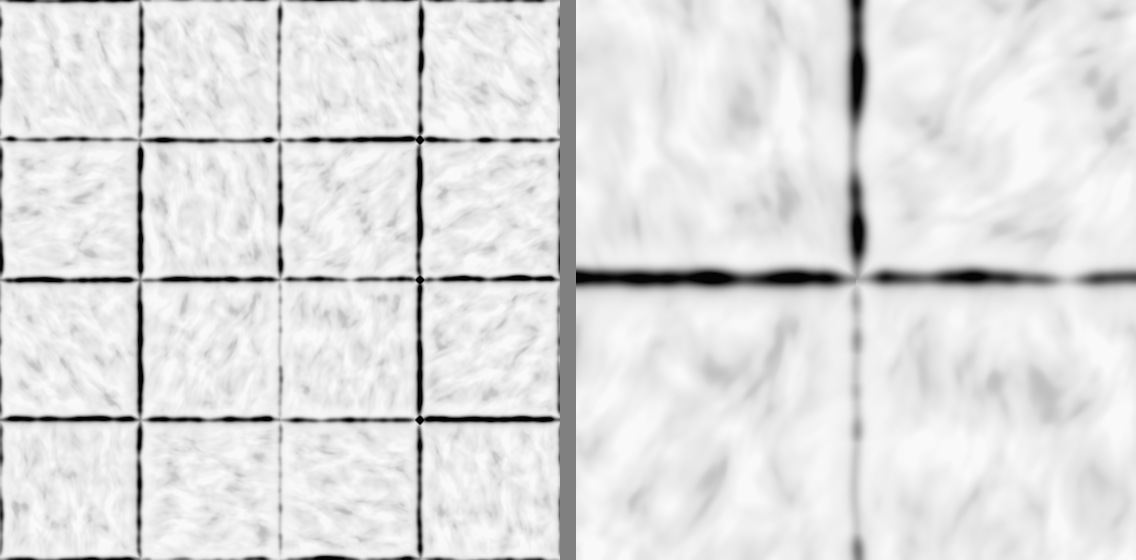
Left: the whole. Right: its middle third, enlarged.
A WebGL 1 fragment shader for this texture map:

```glsl
precision highp float;
// Four by four pale, hammered stone tiles with uneven dark joints, seamless.
uniform vec2 u_resolution;

float hash(vec2 p) {
    return fract(sin(dot(p, vec2(127.1, 311.7))) * 43758.5);
}

float corner(vec2 cell, vec2 offset, vec2 period) {
    float angle = 6.2832 * hash(mod(cell, period));
    return dot(vec2(cos(angle), sin(angle)), offset);
}

// Gradient noise that wraps after a whole number of cells
float gradientNoise(vec2 p, vec2 period) {
    vec2 i = floor(p), f = fract(p), e = vec2(1.0, 0.0);
    vec2 u = f * f * f * (f * (f * 6.0 - 15.0) + 10.0);
    float low = mix(corner(i, f, period), corner(i + e.xy, f - e.xy, period), u.x);
    float high = mix(corner(i + e.yx, f - e.yx, period), corner(i + 1.0, f - 1.0, period), u.x);
    return mix(low, high, u.y);
}

// Brushed grain, turned a different way on each tile
float stoneGrain(vec2 local, vec2 tile) {
    float angle = 3.1416 * hash(tile + 5.3);
    float c = cos(angle), s = sin(angle);
    vec2 q = mat2(c, s, -s, c) * local * vec2(5.5, 9.0) + tile * 17.3;
    q += 0.5 * vec2(gradientNoise(q * 0.6 + 9.4, vec2(128.0)),
                    gradientNoise(q * 0.6 + 31.7, vec2(128.0)));
    float sum = 0.0, gain = 1.0;
    for (int octave = 0; octave < 3; octave++) {
        sum += gain * gradientNoise(q, vec2(256.0));
        q = q * 1.9 + 11.3;
        gain *= 0.52;
    }
    return sum;
}

// Picks the strength belonging to joint line 0 to 3
float pick(vec4 strengths, float line) {
    return dot(strengths, vec4(equal(vec4(0.0, 1.0, 2.0, 3.0), vec4(line))));
}

// Darkness of the nearest joint; p.x runs along it and p.y across it
float joint(vec2 p, float strength, float seed) {
    float nearest = floor(p.y + 0.5);
    float line = mod(nearest, 4.0);
    vec2 edge = vec2(mod(floor(p.x), 4.0), line + seed);
    float nodeFade = smoothstep(0.015, 0.08, abs(p.x - floor(p.x + 0.5)));

    float row = line * 3.7 + seed + 0.43;
    float coarse = gradientNoise(vec2(p.x * 5.0, row), vec2(20.0, 256.0));
    float fine = gradientNoise(vec2(p.x * 13.0, row + 40.0), vec2(52.0, 256.0));
    float wobble = 0.012 * coarse + 0.018 * (hash(edge + 2.7) - 0.5) * nodeFade;
    float d = p.y - nearest - wobble;

    float depth = strength + 0.6 * (hash(edge) - 0.5) + 0.7 * coarse + 0.45 * fine;
    depth = clamp(depth, 0.15, 1.4) * mix(0.4, 1.0, nodeFade);
    float width = mix(0.013, 0.02, clamp(depth, 0.0, 1.0));
    float core = exp(-d * d / (width * width));
    float haloWidth = d > 0.0 ? 0.028 : 0.05;
    float halo = exp(-d * d / (haloWidth * haloWidth));
    return depth * (core + 0.16 * halo);
}

void main() {
    vec2 p = gl_FragCoord.xy / u_resolution * 4.0;
    vec2 tile = mod(floor(p), 4.0);
    vec2 local = fract(p) - 0.5;

    // Stone face with soft dark creases
    float grain = stoneGrain(local, tile);
    float tone = 0.922 + 0.13 * grain - 0.07 * smoothstep(0.25, 0.7, -grain);
    tone = min(tone, 0.975);

    // Smooth bright rim inside each tile
    vec2 inset = 0.5 - abs(local);
    float rim = 1.0 - smoothstep(0.03, 0.13, min(inset.x, inset.y));
    tone = mix(tone, 0.965, 0.7 * rim);

    // Joints, some deep and some nearly closed
    vec2 node = floor(p + 0.5);
    vec2 line = mod(node, 4.0);
    float columnDepth = pick(vec4(0.6, 0.88, 0.38, 0.95), line.x);
    float rowDepth = pick(vec4(0.55, 0.9, 0.85, 0.75), line.y);
    float dark = max(joint(p.yx, columnDepth, 0.0), joint(p, rowDepth, 20.0));

    // Diamond pits where deep joints cross
    vec2 fromNode = abs(p - node);
    float pit = 1.0 - smoothstep(0.025, 0.052, fromNode.x + fromNode.y);
    pit *= smoothstep(0.85, 0.95, columnDepth) * smoothstep(0.6, 0.7, rowDepth);
    dark = max(dark, pit);

    tone = mix(tone, 0.02, clamp(dark, 0.0, 1.0));
    gl_FragColor = vec4(vec3(tone), 1.0);
}
```
